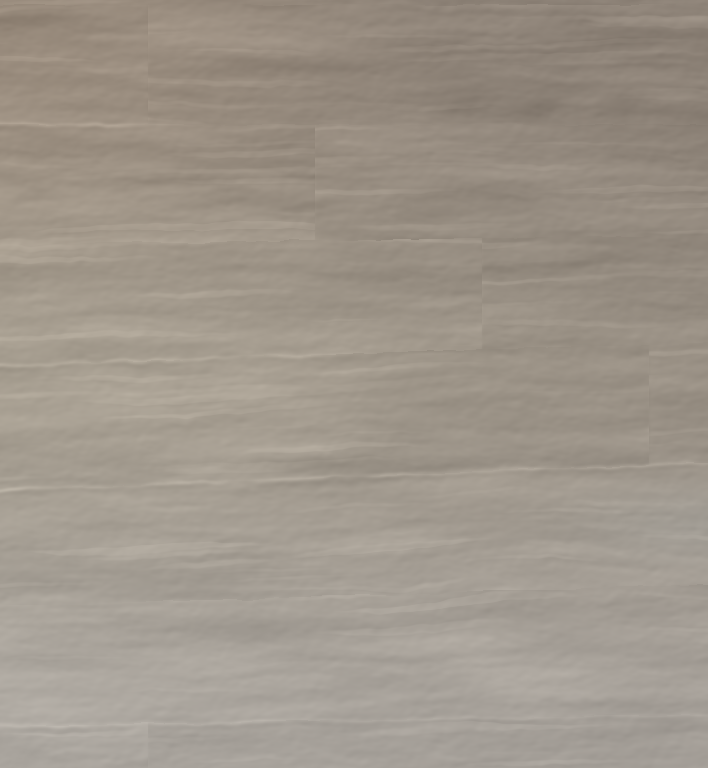
This texture is drawn by a Shadertoy shader. Its source:

```glsl
// Pale grey wood floor: staggered horizontal planks with soft streaky grain.
// Cellular noise stretched along the boards gives streaks and pores, warped
// sines give arched grain, and a smooth light gradient covers the whole floor.

const float ROW_HEIGHT = 0.1565;
const float FIRST_SEAM = 0.006;
const float JOINT_STEP = 0.2175;
const float PLANK_LENGTH = 1.305;

float hash(vec2 p) {
    return fract(sin(dot(p, vec2(127.1, 311.7))) * 4375.85);
}

float bell(float d, float width) {
    return exp(-d * d / (width * width));
}

// Signed cellular noise: each cell holds one soft light or dark spot.
float cellular(vec2 p) {
    vec2 cell = floor(p);
    float sum = 0.0;
    for (int j = -1; j <= 1; j++) {
        for (int i = -1; i <= 1; i++) {
            vec2 c = cell + vec2(i, j);
            vec2 spot = c + vec2(hash(c), hash(c + 17.3));
            vec2 d = p - spot;
            float w = max(0.0, 1.0 - dot(d, d));
            sum += w * w * (2.0 * hash(c + 41.9) - 1.0);
        }
    }
    return sum;
}

// Slow sideways wander of the fibres.
float wander(vec2 p, float seed) {
    return 0.0025 * sin(p.x * 9.0 + p.y * 23.0 + seed)
         + 0.0012 * sin(p.x * 23.0 - p.y * 41.0 + seed * 2.3);
}

// Layered streaks running along a plank.
float streaks(vec2 p, float seed) {
    vec2 q = p + vec2(seed * 3.7, wander(p, seed));
    float broad = cellular(q * vec2(2.6, 26.0));
    float medium = cellular(q * vec2(6.0, 62.0) + 9.0);
    float fine = cellular(q * vec2(15.0, 130.0) + 23.0);
    return 0.020 * broad + 0.021 * medium + 0.016 * fine;
}

// Thin pale fibres, kept only where the noise peaks.
float paleFibres(vec2 p, float seed) {
    vec2 q = p + vec2(seed * 1.9, wander(p, seed));
    return smoothstep(0.42, 0.9, cellular(q * vec2(4.5, 120.0) + 51.0));
}

// Arched grain: nested tongues pointing to the right.
float arches(vec2 p, float centre) {
    float v = (p.y - centre) / ROW_HEIGHT;
    float phase = p.x * 30.0 + 34.0 * sqrt(v * v + 0.004) + 1.2 * sin(p.x * 17.0 + v * 5.0);
    float reach = 1.0 - smoothstep(0.45, 0.75, p.x);
    return (sin(phase) + 0.4 * sin(phase * 2.1 + 1.0)) * bell(v, 0.28) * reach;
}

// Row of small dark smudges, like shallow knots.
float knots(vec2 p, vec2 start, float spacing) {
    float sum = 0.0;
    for (int i = 0; i < 3; i++) {
        vec2 d = p - start - vec2(float(i) * spacing, 0.0);
        d.y += 0.25 * d.x;
        sum += bell(d.x, 0.032) * bell(d.y, 0.014);
    }
    return sum;
}

// Pressed surface relief: each pore is lit above and shaded below.
float relief(vec2 p, vec2 scale) {
    vec2 q = p * scale;
    return cellular(q) - cellular(q + vec2(0.25, 0.55));
}

// Light across the floor: warm and dim at the top, cool and pale at the bottom.
vec3 floorLight(vec2 uv) {
    vec3 top = mix(vec3(0.605, 0.552, 0.495), vec3(0.55, 0.508, 0.465), smoothstep(0.0, 0.8, uv.x));
    vec3 middle = mix(vec3(0.655, 0.622, 0.568), vec3(0.595, 0.56, 0.515), uv.x);
    vec3 bottom = mix(vec3(0.67, 0.65, 0.622), vec3(0.647, 0.625, 0.598), uv.x);
    vec3 upper = mix(top, middle, smoothstep(0.05, 0.5, uv.y));
    return mix(upper, bottom, smoothstep(0.45, 1.0, uv.y));
}

void mainImage(out vec4 fragColor, in vec2 fragCoord) {
    vec2 uv = fragCoord / iResolution.xy;
    uv.y = 1.0 - uv.y;
    vec2 p = vec2(fragCoord.x / iResolution.y, uv.y);

    // Seams tilt slightly towards the middle of the floor and have ragged edges.
    float tilt = 0.038 * smoothstep(0.15, 0.55, p.y) - 0.022 * smoothstep(0.65, 0.95, p.y);
    float ragged = 0.0016 * cellular(p * vec2(55.0, 45.0));
    vec2 board = vec2(p.x, p.y + tilt * p.x + ragged + 0.0008 * sin(p.x * 31.0 + p.y * 9.0));
    board.y -= 0.006 * bell(p.y - 0.63, 0.1);

    // Plank layout with regularly stepped end joints.
    float along = (board.y - FIRST_SEAM) / ROW_HEIGHT;
    float row = floor(along);
    float joint = mod(0.193 + JOINT_STEP * row, PLANK_LENGTH);
    float rightSide = smoothstep(-0.003, 0.003, p.x - joint);

    // Grain, with a swell in the lower right; neighbouring planks blend softly.
    vec2 grainPos = board;
    grainPos.y += 0.022 * bell(p.x - 0.70, 0.13) * bell(p.y - 0.73, 0.06);
    float seed = 10.0 * hash(vec2(row, step(joint, p.x)));
    float tone = streaks(grainPos, seed) + 0.030 * paleFibres(grainPos, seed);
    tone += 0.011 * arches(p, 0.252);
    tone -= 0.032 * knots(p, vec2(0.60, 0.138), 0.105);

    // Embossed pores and a small tone step at each end joint.
    tone += 0.010 * relief(p, vec2(60.0, 125.0)) + 0.007 * relief(p + 3.1, vec2(110.0, 190.0));
    float jointStep = row == 3.0 ? -0.014 : 0.014;
    tone += jointStep * (0.5 - rightSide) * bell(p.x - joint, 0.35);

    // Pale seams that fade out at a different reach in each row.
    float seamReach[7] = float[7](0.1, 0.24, 0.35, 0.48, 0.95, 0.3, 0.95);
    float seamPower[7] = float[7](0.0, 0.9, 0.3, 0.9, 0.9, 0.2, 0.6);
    float seamRow = floor(along + 0.5);
    int k = int(clamp(seamRow, 0.0, 6.0));
    float d = (along - seamRow) * ROW_HEIGHT;
    float fade = seamPower[k] * (1.0 - smoothstep(seamReach[k] - 0.1, seamReach[k] + 0.05, p.x));
    fade *= 0.8 + 0.5 * cellular(vec2(p.x * 22.0, seamRow * 5.3));
    tone += fade * (0.068 * bell(d, 0.0028) - 0.028 * bell(d - 0.0055, 0.004));

    // Faint cool reflection near the right edge.
    float sheen = bell(p.x - 0.92, 0.16) * bell(p.y - 0.68, 0.05);
    vec3 colour = floorLight(uv) + tone * vec3(1.0, 0.98, 0.94);
    colour += sheen * vec3(0.012, 0.022, 0.028);
    fragColor = vec4(colour, 1.0);
}
```
